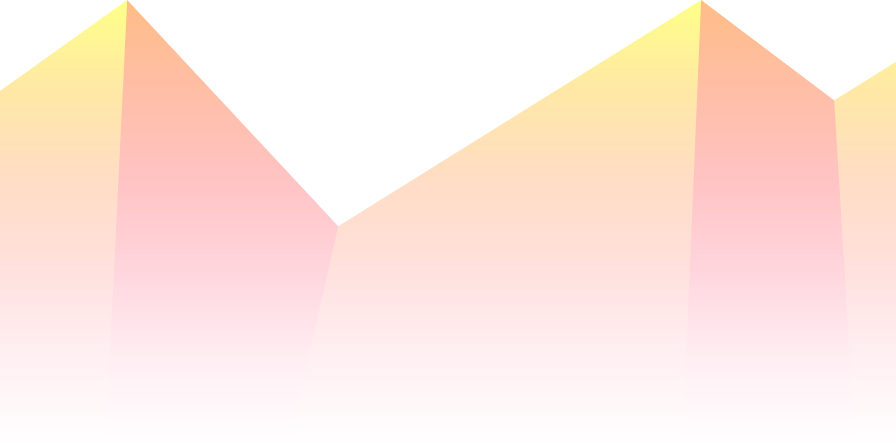
Give the GLSL for this background, as a Shadertoy shader.

```glsl
const int FOLDS = 4;
const int STOPS = 6;
const vec3 SKY = vec3(1.0);

// Ridge corners, in units of the canvas height
const vec2 RIDGE[6] = vec2[6](
    vec2(0.0, 0.797), vec2(0.284, 1.0), vec2(0.755, 0.495),
    vec2(1.565, 1.0), vec2(1.862, 0.776), vec2(2.0, 0.862));

// Where the fold below each inner corner meets the ground
const float FOOT[FOLDS] = float[FOLDS](0.235, 0.643, 1.523, 1.909);

// Evenly spaced colours from the top down
const vec3 LIT[STOPS] = vec3[STOPS](
    vec3(1.0, 1.0, 0.53), vec3(1.0, 0.91, 0.65), vec3(1.0, 0.865, 0.77),
    vec3(1.0, 0.88, 0.87), vec3(1.0, 0.94, 0.95), vec3(1.0));
const vec3 SHADED[STOPS] = vec3[STOPS](
    vec3(1.0, 0.74, 0.53), vec3(1.0, 0.745, 0.65), vec3(1.0, 0.765, 0.765),
    vec3(1.0, 0.835, 0.865), vec3(1.0, 0.933, 0.953), vec3(1.0));

vec3 gradient(vec3 stops[STOPS], float depth) {
    float position = clamp(depth, 0.0, 1.0) * float(STOPS - 1);
    int i = min(int(position), STOPS - 2);
    return mix(stops[i], stops[i + 1], position - float(i));
}

// Signed distance to the ridge line, positive above it
float ridgeDistance(vec2 p) {
    float dist = 0.0;
    for (int i = 0; i <= FOLDS; i++) {
        if (i > 0 && p.x < RIDGE[i].x) break;
        vec2 along = normalize(RIDGE[i + 1] - RIDGE[i]);
        dist = dot(p - RIDGE[i], vec2(-along.y, along.x));
    }
    return dist;
}

// Alternates between lit (0) and shaded (1) at every fold
float panelShade(vec2 p, float pixel) {
    float shade = 0.0;
    for (int i = 0; i < FOLDS; i++) {
        vec2 top = RIDGE[i + 1];
        vec2 down = normalize(vec2(FOOT[i], 0.0) - top);
        float dist = dot(p - top, vec2(-down.y, down.x));
        float side = clamp(dist / pixel + 0.5, 0.0, 1.0);
        shade = mix(shade, float((i + 1) % 2), side);
    }
    return shade;
}

void mainImage(out vec4 fragColor, in vec2 fragCoord) {
    float pixel = 1.0 / iResolution.y;
    vec2 p = fragCoord * pixel;

    // Folded panels fading towards the ground
    float depth = 1.0 - p.y;
    vec3 color = mix(gradient(LIT, depth), gradient(SHADED, depth),
                     panelShade(p, pixel));

    // Sky above the ridge
    float sky = clamp(ridgeDistance(p) / pixel + 0.5, 0.0, 1.0);
    fragColor = vec4(mix(color, SKY, sky), 1.0);
}
```
